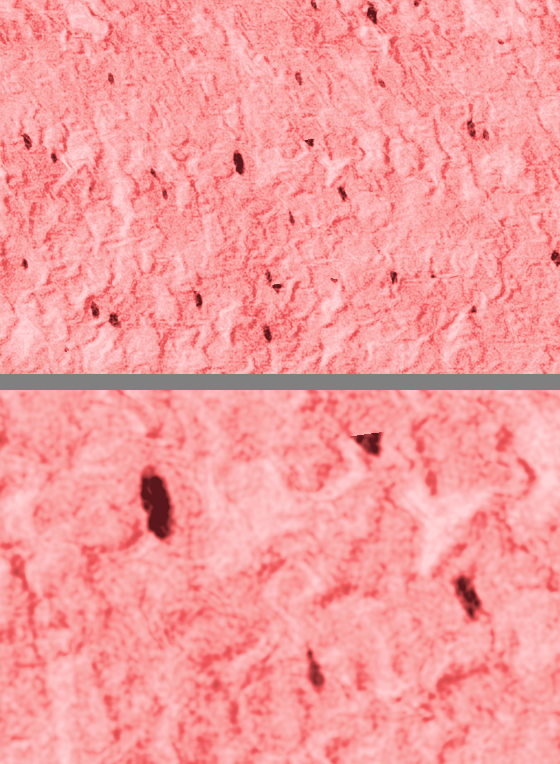
Top, the full canvas; bottom, a detail of the centre.
A Shadertoy shader for this texture:

```glsl
// Scooped pink ice cream: lumpy ridges lit from the left, with creases, pits and fine frost.

const vec2  RIDGE_SCALE = vec2(13.0, 8.0);   // tall lumps, cells per canvas height
const vec2  LUMP_SCALE  = vec2(31.0, 25.0);  // smaller lumps on the ridges
const float CRUMB_SCALE = 70.0;
const float FROST_SCALE = 170.0;
const vec2  LIGHT_STEP  = vec2(0.0065, -0.003); // half step away from the light
const float RIDGE_RELIEF = 0.95;
const float LUMP_RELIEF  = 0.60;
const float CRUMB_RELIEF = 0.20;
const float CREASE_SHADE = 0.75;
const float FROST_AMOUNT = 1.5;
const float PATCH_AMOUNT = 1.3;
const float CONTRAST     = 1.08;
const float PIT_CELL     = 0.13;
const float BAND_PERIOD  = 0.41;
const float CALM_HEIGHT  = 0.35;             // height of a smooth band

const vec3 PIT_DARK  = vec3(0.36, 0.09, 0.11);
const vec3 MAROON    = vec3(0.65, 0.22, 0.23);
const vec3 RED       = vec3(0.94, 0.34, 0.35);
const vec3 CORAL     = vec3(0.97, 0.46, 0.47);
const vec3 SALMON    = vec3(0.98, 0.57, 0.57);
const vec3 PINK      = vec3(0.98, 0.65, 0.65);
const vec3 PALE_PINK = vec3(0.99, 0.72, 0.73);
const vec3 FROST     = vec3(1.00, 0.82, 0.83);

// Integer hash, two values in 0..1
vec2 hash2(vec2 cell) {
    uvec2 v = uvec2(ivec2(cell)) * 1664525u + 1013904223u;
    v.x += v.y * 1664525u;
    v.y += v.x * 1664525u;
    v ^= v >> 16u;
    v.x += v.y * 1664525u;
    v.y += v.x * 1664525u;
    v ^= v >> 16u;
    return vec2(v & 65535u) / 65535.0;
}

float cornerSlope(vec2 cell, vec2 offset) {
    return dot(hash2(cell) * 2.0 - 1.0, offset);
}

// Gradient noise around zero
float noise(vec2 p) {
    vec2 i = floor(p), f = p - i;
    vec2 w = f * f * (3.0 - 2.0 * f);
    vec2 e = vec2(1.0, 0.0);
    float low  = mix(cornerSlope(i, f), cornerSlope(i + e.xy, f - e.xy), w.x);
    float high = mix(cornerSlope(i + e.yx, f - e.yx), cornerSlope(i + e.xx, f - e.xx), w.x);
    return mix(low, high, w.y);
}

// Puffy lumps parted by narrow creases
float billow(vec2 p) {
    float n = noise(p);
    return 5.0 * sqrt(n * n + 0.0006);
}

// Leans the ridges and roughens their edges
vec2 warp(vec2 p) {
    float lean = p.y - CALM_HEIGHT;
    vec2 wobble = vec2(noise(p * 23.0 + 41.0), noise(p * 23.0 + 87.0));
    vec2 ragged = vec2(noise(p * 58.0 + 13.0), noise(p * 58.0 + 65.0));
    return p + vec2(0.6 * lean * lean, 0.0) + 0.05 * wobble + 0.016 * ragged;
}

float ridge(vec2 q) { return billow(q * RIDGE_SCALE + 7.0); }

float relief(vec2 p, float strength) {
    vec2 q = warp(p);
    return RIDGE_RELIEF * strength * ridge(q)
         + LUMP_RELIEF * billow(q * LUMP_SCALE + 31.0)
         + CRUMB_RELIEF * 5.0 * noise(q * CRUMB_SCALE);
}

// Scattered tall holes that follow the creases
float pits(vec2 p, float ridgeHeight, float band) {
    float depth = 0.0;
    vec2 home = floor(p / PIT_CELL);
    for (int y = -1; y <= 1; y++)
    for (int x = -1; x <= 1; x++) {
        vec2 cell = home + vec2(x, y);
        vec2 place = hash2(cell + 211.0), kind = hash2(cell + 503.0);
        vec2 size = mix(vec2(0.010, 0.020), vec2(0.021, 0.050), kind.y * kind.y);
        vec2 d = p - (cell + place) * PIT_CELL;
        d.x += 0.2 * d.y;
        float edge = length(d / size) + 0.7 * ridgeHeight;
        float exists = step(kind.x, 0.22 + 0.26 * band);
        depth = max(depth, exists * mix(1.6, 3.4, kind.y) * (1.0 - smoothstep(0.65, 1.15, edge)));
    }
    return depth;
}

// Tone in standard deviations to colour
vec3 iceCream(float tone) {
    vec3 c = mix(PIT_DARK, MAROON, smoothstep(-3.9, -2.7, tone));
    c = mix(c, RED,   clamp((tone + 2.7) / 0.95, 0.0, 1.0));
    c = mix(c, CORAL, clamp((tone + 1.75) / 0.6, 0.0, 1.0));
    c = mix(c, SALMON, clamp((tone + 1.15) / 0.5, 0.0, 1.0));
    c = mix(c, PINK,  clamp((tone + 0.65) / 0.7, 0.0, 1.0));
    c = mix(c, PALE_PINK, clamp((tone - 0.05) / 0.95, 0.0, 1.0));
    return mix(c, FROST, clamp((tone - 1.0) / 1.6, 0.0, 1.0));
}

void mainImage(out vec4 fragColor, in vec2 fragCoord) {
    vec2 p = fragCoord / iResolution.y;

    // Rough rows alternate with calm bands
    float band = 0.5 - 0.5 * cos(6.2832 * (p.y - CALM_HEIGHT + 0.1 * noise(p * 3.0)) / BAND_PERIOD);
    float strength = mix(0.55, 1.2, band) + 0.6 * noise(p * 3.5 + 19.0);

    // Side light, crease shade, broad patches and frost
    float ridgeHeight = ridge(warp(p));
    float tone = relief(p + LIGHT_STEP, strength) - relief(p - LIGHT_STEP, strength);
    tone += CREASE_SHADE * strength * (ridgeHeight - 0.69);
    tone += PATCH_AMOUNT * noise(p * 5.0 + 53.0) + FROST_AMOUNT * noise(p * FROST_SCALE);
    tone = CONTRAST * tone;
    tone = max(tone, -1.7 + 0.45 * (tone + 1.7)); // soft floor for open creases
    tone -= pits(p, ridgeHeight, band);

    fragColor = vec4(iceCream(tone), 1.0);
}
```
